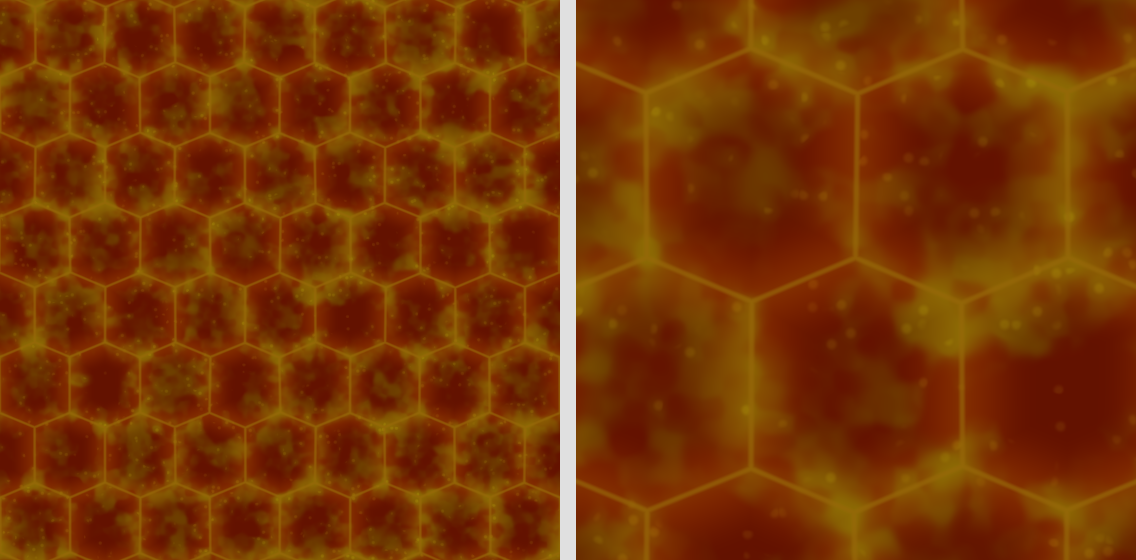
Left, the full canvas; right, a detail of the centre.
This pattern is drawn by a WebGL 1 fragment shader. Its source:

```glsl
precision highp float;
// Amber honeycomb: eight by eight waxy hexagonal cells with thin walls, glowing corners and mottling.
uniform vec2 u_resolution;

const float CELLS = 8.0;
const vec2 STRETCH = vec2(1.0, 1.09); // metric that sets the slope of the slanted walls

vec2 hash2(vec2 p, float seed) {
  vec2 q = vec2(dot(p, vec2(127.1, 311.7)), dot(p, vec2(269.5, 183.3)));
  return fract(sin(q + seed * 17.3) * 43758.55);
}

// Centre of the comb cell near position x in a row; odd rows shift by half a cell.
vec2 combCentre(float x, float row, float column) {
  float shift = 0.5 * mod(row, 2.0);
  vec2 id = vec2(floor(x - shift) + column, row);
  vec2 jitter = hash2(mod(id, CELLS), 1.0) - 0.5;
  return id + vec2(0.5 + shift, 0.5) + 0.02 * jitter;
}

// Wrapping cellular noise: x = smoothly blended cell value, y = distance to nearest point.
vec2 cellular(vec2 p, float period) {
  vec2 base = floor(p);
  float total = 0.0, weight = 0.0, nearest = 4.0;
  for (int j = -1; j <= 1; j++) {
    for (int i = -1; i <= 1; i++) {
      vec2 id = base + vec2(float(i), float(j));
      vec2 key = mod(id, period);
      vec2 offset = id + 0.15 + 0.7 * hash2(key, period) - p;
      float d2 = dot(offset, offset);
      float w = exp(-4.5 * d2);
      total += w * hash2(key, period + 5.0).x;
      weight += w;
      nearest = min(nearest, d2);
    }
  }
  return vec2(total / weight, sqrt(nearest));
}

void main() {
  vec2 p = gl_FragCoord.xy / u_resolution * CELLS;

  // Nearest cell centre
  vec2 centre = vec2(0.0);
  float best = 9.0;
  for (int j = -1; j <= 1; j++) {
    for (int i = -1; i <= 1; i++) {
      vec2 c = combCentre(p.x, floor(p.y) + float(j), float(i));
      float d = length((c - p) * STRETCH);
      if (d < best) { best = d; centre = c; }
    }
  }

  // Distances to the closest and second closest walls
  float wall = 4.0, nextWall = 4.0;
  for (int j = -1; j <= 1; j++) {
    for (int i = -1; i <= 1; i++) {
      vec2 c = combCentre(centre.x, floor(centre.y) + float(j), float(i));
      vec2 across = (c - centre) * STRETCH;
      if (dot(across, across) > 0.1) {
        float d = dot(((c + centre) * 0.5 - p) * STRETCH, normalize(across));
        nextWall = min(nextWall, max(wall, d));
        wall = min(wall, d);
      }
    }
  }

  // Layered mottling and sparse wax specks
  float broad = cellular(p * 3.0, CELLS * 3.0).x;
  float medium = cellular(p * 6.0, CELLS * 6.0).x;
  vec2 fine = cellular(p * 11.0, CELLS * 11.0);
  float mottle = 0.42 * broad + 0.38 * medium + 0.2 * fine.x;
  float corner = exp(-nextWall * 9.0);
  float rim = 1.0 - smoothstep(0.0, 0.36, wall);
  float olive = smoothstep(0.34, 0.86, mottle + 0.26 * corner);

  // Dark red floor, rusty rim, olive stains that brighten towards the walls
  vec3 floorColor = mix(vec3(0.39, 0.07, 0.0), vec3(0.5, 0.15, 0.0), rim);
  vec3 stainColor = mix(vec3(0.43, 0.25, 0.0), vec3(0.54, 0.38, 0.015), rim);
  vec3 color = mix(floorColor, stainColor, olive);

  float speck = (1.0 - smoothstep(0.1, 0.4, fine.y)) * smoothstep(0.78, 0.9, fine.x);
  color += speck * vec3(0.05, 0.07, 0.01);

  // Thin wall line with a faint halo
  float pixel = CELLS / u_resolution.y;
  float line = 1.0 - smoothstep(0.002, 0.018 + pixel, wall);
  color += exp(-wall * 20.0) * vec3(0.01, 0.045, 0.0);
  color = mix(color, vec3(0.59, 0.4, 0.035), 0.65 * line);

  gl_FragColor = vec4(color, 1.0);
}
```
